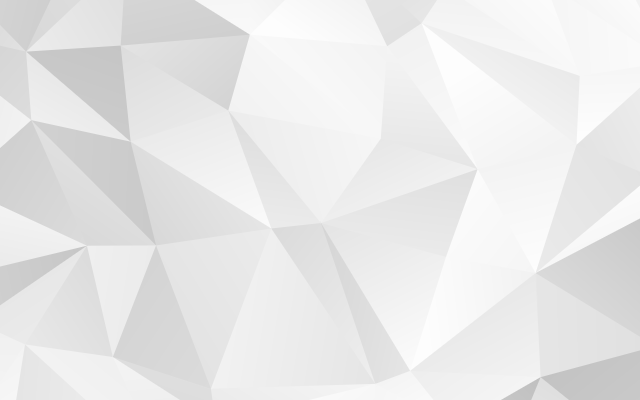
Reproduce this background procedurally as a WebGL 1 fragment shader.

```glsl
precision highp float;

// Pale low-poly backdrop: a jittered lattice is split into triangular facets,
// each with its own grey tone and a soft linear gradient. Facets are blended
// by their edge coverage, so all seams are antialiased.

uniform vec2 u_resolution;

const float ROWS = 4.0;     // lattice cells over the canvas height
const float JITTER = 0.84;  // vertex scatter; below 1.0 cells never fold over
const float SEED = 23.0;

vec2 hash2(vec2 cell) {
  vec3 h = fract(vec3(cell.xyx + SEED) * vec3(0.1031, 0.1030, 0.0973));
  h += dot(h, h.yzx + 33.33);
  return fract((h.xx + h.yz) * h.zy);
}

float cross2(vec2 a, vec2 b) {
  return a.x * b.y - a.y * b.x;
}

// Twice the signed area, positive for counter-clockwise corners.
float signedArea(vec2 a, vec2 b, vec2 c) {
  return cross2(b - a, c - a);
}

vec2 latticeVertex(vec2 cell) {
  return cell + 0.5 + JITTER * (hash2(cell) - 0.5);
}

// Positive on the left of the directed edge a to b.
float edgeDistance(vec2 p, vec2 a, vec2 b) {
  return cross2(b - a, p - a) / max(length(b - a), 1e-4);
}

float triangleCoverage(vec2 p, vec2 a, vec2 b, vec2 c, float pixel) {
  float inside = min(edgeDistance(p, a, b),
                     min(edgeDistance(p, b, c), edgeDistance(p, c, a)));
  return clamp(inside / pixel + 0.5, 0.0, 1.0);
}

// Broad lighting: dim on the left, bright on the right, dark lower right corner.
float lightingTrend(vec2 uv) {
  float trend = mix(0.31, 0.74, smoothstep(0.15, 0.75, uv.x));
  float lowerLeft = smoothstep(0.45, 0.1, uv.y) * smoothstep(0.7, 0.3, uv.x);
  float darkCorner = smoothstep(0.4, 0.12, distance(uv, vec2(1.0, 0.0)));
  return trend + 0.22 * lowerLeft - 0.7 * darkCorner;
}

// Maps a brightness rank in 0..1 to a grey level.
float rankToGrey(float rank) {
  return 0.785 + rank * (0.30 - 0.11 * rank);
}

float facetGrey(vec2 p, vec2 center, vec2 key, vec2 span) {
  vec2 random = hash2(key);
  float rank = lightingTrend(center / span) + 0.85 * (random.x - 0.5);
  float angle = 6.2832 * random.y;
  vec2 direction = vec2(cos(angle), sin(angle));
  float slope = mix(0.02, 0.06, hash2(key + 7.0).x);
  float grey = rankToGrey(clamp(rank, 0.0, 1.0));
  return min(grey + slope * dot(p - center, direction), 0.992);
}

// Returns (weighted grey, weight) of one facet at p.
vec2 shadeFacet(vec2 p, vec2 a, vec2 b, vec2 c, vec2 key, vec2 span, float pixel) {
  float coverage = triangleCoverage(p, a, b, c, pixel);
  float grey = facetGrey(p, (a + b + c) / 3.0, key, span);
  return coverage * vec2(grey, 1.0);
}

// Splits one lattice cell along the diagonal that avoids slivers.
vec2 shadeCell(vec2 p, vec2 cell, vec2 span, float pixel) {
  vec2 a = latticeVertex(cell);
  vec2 b = latticeVertex(cell + vec2(1.0, 0.0));
  vec2 c = latticeVertex(cell + vec2(1.0, 1.0));
  vec2 d = latticeVertex(cell + vec2(0.0, 1.0));
  float splitAC = min(signedArea(a, b, c), signedArea(a, c, d));
  float splitBD = min(signedArea(a, b, d), signedArea(b, c, d));
  vec2 firstKey = cell + vec2(41.0, 13.0);
  vec2 secondKey = cell + vec2(83.0, 67.0);
  if (splitAC > splitBD) {
    return shadeFacet(p, a, b, c, firstKey, span, pixel)
         + shadeFacet(p, a, c, d, secondKey, span, pixel);
  }
  return shadeFacet(p, a, b, d, firstKey, span, pixel)
       + shadeFacet(p, b, c, d, secondKey, span, pixel);
}

void main() {
  float pixel = ROWS / u_resolution.y;
  vec2 p = gl_FragCoord.xy * pixel;
  vec2 span = u_resolution * pixel;
  vec2 home = floor(p - 0.5);

  // Scattered corners can reach into the neighbouring cells.
  vec2 sum = vec2(0.0);
  for (int y = -1; y <= 1; y++) {
    for (int x = -1; x <= 1; x++) {
      sum += shadeCell(p, home + vec2(float(x), float(y)), span, pixel);
    }
  }
  gl_FragColor = vec4(vec3(sum.x / max(sum.y, 1e-4)), 1.0);
}
```
